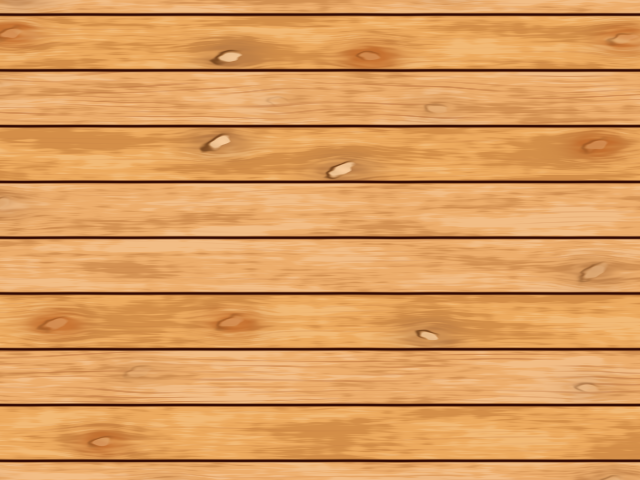
Give the GLSL for this texture, as a Shadertoy shader.

```glsl
// Horizontal pine planks with flowing grain, scattered knots and dark grooves.

vec2 hash2(vec2 p) {
    vec3 q = fract(p.xyx * vec3(0.1031, 0.1030, 0.0973));
    q += dot(q, q.yzx + 33.33);
    return fract((q.xx + q.yz) * q.zy);
}

float corner(vec2 cell, vec2 offset) {
    return dot(hash2(cell + 50.0) * 2.0 - 1.0, offset);
}

float gradientNoise(vec2 p) {
    vec2 i = floor(p), f = fract(p);
    vec2 u = f * f * f * (f * (f * 6.0 - 15.0) + 10.0);
    vec2 e = vec2(1.0, 0.0);
    return mix(mix(corner(i, f), corner(i + e, f - e), u.x),
               mix(corner(i + e.yx, f - e.yx), corner(i + 1.0, f - 1.0), u.x), u.y);
}

void mainImage(out vec4 fragColor, in vec2 fragCoord) {
    vec2 uv = fragCoord / iResolution.y;
    float pixel = 1.0 / iResolution.y;

    // Plank rows: 8.6 fit in the height
    float pitch = 0.1162;
    float rowPos = (uv.y - 0.040 + 0.0007 * gradientNoise(vec2(uv.x * 9.0, 3.0))) / pitch;
    float row = floor(rowPos);
    vec2 p = vec2(uv.x, fract(rowPos) * pitch);
    vec2 seed = hash2(vec2(row, 7.0) + 20.0);
    float species = mod(row, 5.0);
    float striped = species == 1.0 ? 1.0 : 0.35;
    float golden = species == 0.0 || species == 2.0 ? 1.0 : 0.0;

    // Knots: one candidate per jittered cell, bending the grain around it
    float halo = 0.0, heart = 0.0, rim = 0.0, stain = 0.0, bend = 0.0;
    float cellWidth = 0.42;
    float cell = floor(p.x / cellWidth + seed.x);
    for (int i = -1; i <= 1; i++) {
        vec2 id = vec2(cell + float(i), row) + 30.0;
        vec2 place = hash2(id), kind = hash2(id + 91.0);
        float present = step(0.38, kind.x) * (1.0 - 0.6 * step(0.5, striped));
        vec2 center = vec2((id.x - 30.0 - seed.x + mix(0.2, 0.8, place.x)) * cellWidth,
                           pitch * mix(0.22, 0.75, place.y));
        vec2 d = p - center;
        float near = present * exp(-dot(d * vec2(14.0, 28.0), d * vec2(14.0, 28.0)));
        bend -= d.y * near * 0.75;

        float tilt = (kind.y - 0.4) * 0.9;
        vec2 k = mat2(cos(tilt), -sin(tilt), sin(tilt), cos(tilt)) * d;
        k /= vec2(0.034, 0.013) * mix(0.65, 1.05, kind.y);
        float r = length(k) + 0.5 * gradientNoise(d * vec2(40.0, 110.0) + place * 9.0);
        float open = smoothstep(0.6, 0.85, kind.x);
        halo += near * mix(0.5, 0.85, open);
        heart += present * (1.0 - smoothstep(0.55, 0.9, r)) * mix(0.3, 0.95, open);
        rim += present * exp(-pow((r - 0.95) * 5.0, 2.0)) * mix(0.3, 0.75, open)
             * smoothstep(-0.9, 0.9, -k.x + 0.7 * k.y);
        stain += near * near * (1.0 - open) * golden;
    }

    // Grain at three scales, stretched along the plank
    vec2 g = vec2(p.x, p.y + bend) + seed * vec2(17.0, 5.0);
    float broad = gradientNoise(g * vec2(3.0, 24.0));
    float streak = gradientNoise(g * vec2(5.0, 95.0) + 8.0);
    float fibre = gradientNoise(g * vec2(22.0, 260.0) + 40.0);
    float mottle = gradientNoise(g * vec2(28.0, 45.0) + 70.0);
    float phase = g.y * 560.0 + 11.0 * gradientNoise(g * vec2(2.2, 15.0) + 5.0);
    float rings = smoothstep(0.35, 1.0, sin(phase))
                * smoothstep(-0.25, 0.35, gradientNoise(g * vec2(4.0, 50.0) + 23.0));

    // Wood colour from pale sapwood to darker latewood
    float shade = 0.9 * broad + 0.55 * streak + 0.4 * fibre + 0.3 * mottle
                + 0.12 * golden + 0.1 * (seed.y - 0.5);
    vec3 wood = mix(vec3(0.95, 0.74, 0.52), vec3(0.93, 0.68, 0.42), smoothstep(-0.3, 0.0, shade));
    wood = mix(wood, vec3(0.83, 0.57, 0.32), smoothstep(0.03, 0.42, shade));
    wood = mix(wood, wood * vec3(1.0, 0.98, 0.88), golden);
    wood = mix(wood, vec3(0.75, 0.46, 0.25), rings * striped * 0.55);

    // Knot colours
    float flecks = 0.75 + 0.8 * streak + 0.6 * fibre;
    wood = mix(wood, vec3(0.68, 0.45, 0.26), clamp(halo * flecks, 0.0, 0.8));
    wood = mix(wood, vec3(0.76, 0.38, 0.12), clamp(stain * flecks, 0.0, 0.6));
    wood = mix(wood, vec3(0.95, 0.78, 0.59) + 0.12 * fibre, clamp(heart, 0.0, 1.0));
    wood = mix(wood, vec3(0.39, 0.21, 0.07), clamp(rim, 0.0, 0.8));

    // Grooves with a soft brown shoulder
    float edge = min(p.y, pitch - p.y);
    wood = mix(wood, vec3(0.50, 0.29, 0.13), 0.7 * (1.0 - smoothstep(0.002, 0.0055, edge)));
    float groove = 1.0 - smoothstep(0.0023 - 0.7 * pixel, 0.0023 + 0.7 * pixel, edge);
    wood = mix(wood, vec3(0.20, 0.04, 0.01), groove);

    fragColor = vec4(clamp(wood, 0.0, 1.0), 1.0);
}
```
